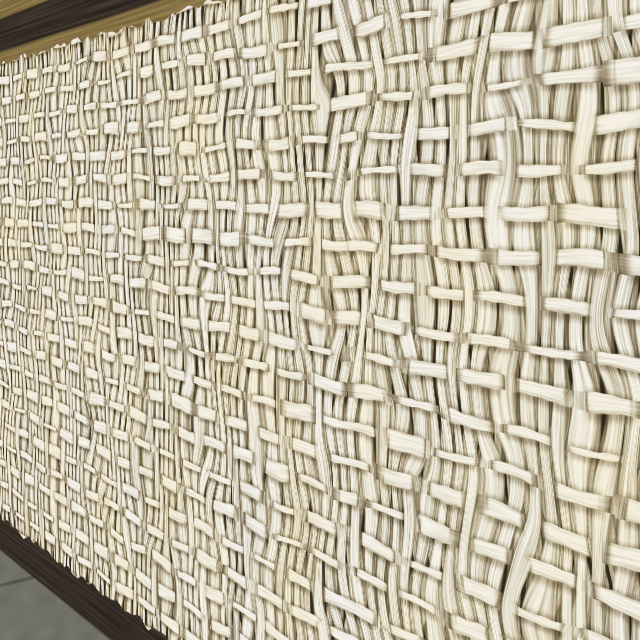
Reproduce this texture procedurally as a Shadertoy shader.

```glsl
// A woven panel of pale raffia seen at an angle, in front of dark beams and a floor.
// The canvas maps to a receding plane; layered upright strands pass over or under
// short horizontal floats, which step sideways row by row as a pointed twill.

const float HORIZON = 0.70;        // height where the rows run level
const float RECESSION = 1.46;      // growth of scale from left to right
const float COLUMN_RATE = 49.5;    // float columns per canvas width at the left edge
const float ROW_HEIGHT = 0.0313;   // row spacing at the left edge
const float PANEL_TOP = -0.200;    // panel limits, measured downward from the horizon
const float PANEL_BOTTOM = 0.508;
const float TWILL_CENTRE = 15.0;   // column where the diagonals change direction
const float TWILL_STEP = 0.20;     // sideways step per row, in columns
const float STRANDS = 3.4;         // strands per column in each layer
const float SWAY = 1.7;
const float FIBRES = 3.2;
const int LAYERS = 3;

const vec3 GAP = vec3(0.13, 0.12, 0.09);
const vec3 UMBER = vec3(0.47, 0.42, 0.32);
const vec3 STRAW = vec3(0.75, 0.71, 0.62);
const vec3 CREAM = vec3(0.88, 0.87, 0.82);
const vec3 IVORY = vec3(0.96, 0.95, 0.93);
const vec3 BEAM = vec3(0.21, 0.18, 0.15);
const vec3 OCHRE = vec3(0.52, 0.44, 0.27);
const vec3 FLOOR_GREY = vec3(0.44, 0.44, 0.40);

float hash(vec2 p) {
    vec3 q = fract(p.xyx * vec3(0.1031, 0.1030, 0.0973));
    q += dot(q, q.yzx + 33.33);
    return fract((q.x + q.y) * q.z);
}

float cornerSlope(vec2 cell, vec2 offset) {
    float angle = 6.2832 * hash(cell);
    return dot(vec2(cos(angle), sin(angle)), offset);
}

// Gradient noise, roughly -0.7 to 0.7
float noise(vec2 p) {
    vec2 i = floor(p), f = p - i;
    vec2 w = f * f * f * (f * (f * 6.0 - 15.0) + 10.0);
    vec2 e = vec2(1.0, 0.0);
    return mix(mix(cornerSlope(i, f), cornerSlope(i + e, f - e), w.x),
               mix(cornerSlope(i + e.yx, f - e.yx), cornerSlope(i + 1.0, f - 1.0), w.x), w.y);
}

// Tone from 0 to 1 through the fibre colours
vec3 ramp(float t) {
    vec3 c = mix(GAP, UMBER, clamp(t / 0.32, 0.0, 1.0));
    c = mix(c, STRAW, clamp((t - 0.32) / 0.28, 0.0, 1.0));
    c = mix(c, CREAM, clamp((t - 0.60) / 0.20, 0.0, 1.0));
    return mix(c, IVORY, clamp((t - 0.80) / 0.20, 0.0, 1.0));
}

float twillPhase(float u, float row) {
    return abs(u - TWILL_CENTRE) + TWILL_STEP * row + 0.12 * (hash(vec2(row + 50.0, 3.0)) - 0.5);
}

// One layer of upright strands: tone, coverage, strand centre, halo of shadow
vec4 strand(float u, float r, float layer, float pixel, float taper) {
    float x = u * STRANDS + layer * 0.37
            + SWAY * noise(vec2(u * 0.9 + layer * 19.3, r * 0.32 + layer * 7.7));
    float id = floor(x), c = x - id - 0.5;
    float halfWidth = (0.37 + 0.16 * noise(vec2(id * 7.31 + layer * 3.3, r * 0.45))) * taper;
    float across = c / halfWidth, d = min(abs(across), 1.2);
    float seed = id * 11.37 + layer * 5.1;
    float fibre = noise(vec2(across * FIBRES + seed, r * 0.4))
                + 0.7 * noise(vec2(across * FIBRES * 2.1 - seed, r * 0.7));
    float detail = mix(0.25, 1.0, smoothstep(2.0, 0.4, pixel * STRANDS * FIBRES * 2.0));
    float tone = 0.88 + 0.14 * (hash(vec2(id + 90.0, layer)) - 0.5)
               - 0.34 * d * d * d * d - 0.07 * across + 0.36 * fibre * detail;
    float aa = pixel * STRANDS;
    return vec4(tone, smoothstep(halfWidth + aa, halfWidth - aa, abs(c)),
                u - c / STRANDS, smoothstep(halfWidth + 0.22, halfWidth, abs(c)));
}

vec3 surroundings(vec2 uv, float v) {
    float grain = noise(vec2(uv.x * 9.0, v * 260.0));
    vec3 wood = BEAM * (1.0 + 0.5 * grain);
    float strip = smoothstep(-0.222, -0.216, v) + smoothstep(-0.267, -0.273, v);
    vec3 above = mix(wood, OCHRE * (1.0 + 0.3 * grain), strip);
    float joint = smoothstep(0.004, 0.001, abs(uv.y - 0.085 - 0.25 * uv.x));
    vec3 ground = FLOOR_GREY * (1.0 + 0.1 * noise(uv * 40.0) - 0.25 * joint);
    return v < 0.0 ? above : mix(wood, ground, smoothstep(0.556, 0.562, v));
}

void mainImage(out vec4 fragColor, in vec2 fragCoord) {
    // Receding plane: u counts columns, r counts rows downward
    vec2 uv = fragCoord / iResolution.xy;
    float scale = 1.0 + RECESSION * uv.x;
    float u = COLUMN_RATE * uv.x / scale;
    float v = (HORIZON - uv.y) / scale;
    float r = v / ROW_HEIGHT + 0.22 * noise(vec2(u * 0.8, v * 25.0));
    float pixelU = COLUMN_RATE / (scale * scale * iResolution.x);
    float pixelV = 1.0 / (scale * iResolution.y);

    // Horizontal floats
    float row = floor(r), y = r - row - 0.5;
    float phase = twillPhase(u, row);
    vec2 key = vec2(floor(phase) + 40.0, row + 70.0);
    float reach = 0.37 + 0.09 * hash(key);
    float thick = 0.09 + 0.14 * hash(key + 17.0) + 0.04 * noise(vec2(u * 5.0, row * 3.7));
    float shown = smoothstep(reach + 0.02, reach - 0.14, abs(fract(phase) - 0.5));
    float band = smoothstep(thick + pixelV / ROW_HEIGHT, thick - pixelV / ROW_HEIGHT, abs(y));
    float bulge = y / thick;
    float weft = 0.97 - 0.30 * pow(min(abs(bulge), 1.2), 4.0) - 0.07 * bulge
               + 0.28 * noise(vec2(u * 1.6, bulge * 3.5 + row * 9.3));
    weft *= mix(0.5, 1.0, shown);

    // Strands beneath the floats, and those crossing above them
    float ends = min(v - PANEL_TOP, PANEL_BOTTOM - v);
    float taper = mix(0.72, 1.0, smoothstep(0.0, 0.05, ends));
    float under = 0.08, over = weft;
    for (int k = 0; k < LAYERS; k++) {
        float layer = float(k);
        vec4 s = strand(u, r, layer, pixelU, taper);
        float tone = s.x * mix(0.70, 1.0, layer / float(LAYERS - 1));
        float above = smoothstep(reach - 0.03, reach + 0.03, abs(fract(twillPhase(s.z, row)) - 0.5));
        under = mix(under * (1.0 - 0.32 * s.w), tone, s.y);
        over = mix(over * (1.0 - 0.32 * s.w * above), tone, s.y * above);
    }
    under *= 1.0 - 0.38 * shown * smoothstep(thick + 0.20, thick, abs(y + 0.0 - 0.03));
    float tone = mix(under, over, band);

    // Uneven bleaching, then the ragged panel border
    float tint = noise(vec2(u * 0.7, r * 0.25) + 31.0);
    vec3 raffia = ramp(tone + 0.05 * tint) * mix(vec3(1.0), vec3(1.0, 0.98, 0.91), clamp(0.4 + tint, 0.0, 1.0));
    float edge = ends + 0.010 * noise(vec2(u * 2.6, 4.5));
    fragColor = vec4(mix(surroundings(uv, v), raffia, smoothstep(-pixelV, pixelV, edge)), 1.0);
}
```
